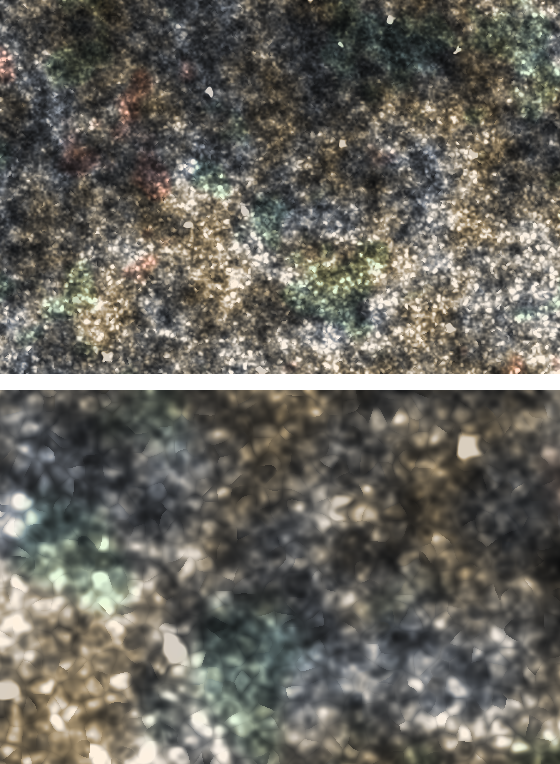
Top: the whole. Bottom: its middle third, enlarged.
Write a Shadertoy shader that draws this texture.

```glsl
// Weathered stone under dark lichen, with pale, gritty patches showing through.
// Noise layers and cell grains add up to one cover value of roughly unit
// deviation, which an exponential curve turns to tone; slow noise sets the hue.
#define PATCH_SCALE 3.4
#define CRUST_SCALE 27.0
#define GRAIN_SCALE 62.0
#define GRIT_SCALE 150.0
#define MEDIAN_TONE 0.300
#define CONTRAST 0.57
#define CHIP_SHARE 0.015
#define LIGHT_STEP vec2(0.002, 0.006)

const vec3 COOL_TINT = vec3(0.95, 1.00, 1.07);
const vec3 TAN_TINT  = vec3(1.13, 0.99, 0.76);
const vec3 PALE_TINT = vec3(1.03, 0.995, 0.955);
const vec3 RUST_TINT = vec3(1.20, 0.93, 0.88);
const vec3 MOSS_TINT = vec3(0.90, 1.05, 0.97);

// Integer hash: two values in 0..1 for each lattice cell
vec2 hash2(vec2 cell) {
    uvec2 v = uvec2(ivec2(cell) + 4096);
    v = v * 1664525u + 1013904223u;
    v.x += v.y * 1664525u;
    v.y += v.x * 1664525u;
    v ^= v >> 16u;
    v.x += v.y * 1664525u;
    v.y += v.x * 1664525u;
    v ^= v >> 16u;
    return vec2(v & 65535u) / 65535.0;
}

// Value noise, -1..1
float noise(vec2 p) {
    vec2 i = floor(p), f = fract(p);
    f = f * f * (3.0 - 2.0 * f);
    float low  = mix(hash2(i).x, hash2(i + vec2(1, 0)).x, f.x);
    float high = mix(hash2(i + vec2(0, 1)).x, hash2(i + vec2(1, 1)).x, f.x);
    return 2.0 * mix(low, high, f.y) - 1.0;
}

// Three turned octaves, scaled to about unit deviation
float fbm(vec2 p) {
    const mat2 turn = mat2(1.68, 1.26, -1.26, 1.68);
    float sum = 0.0, gain = 1.9;
    for (int i = 0; i < 3; i++) {
        sum += gain * noise(p);
        p = turn * p + 17.3;
        gain *= 0.6;
    }
    return sum;
}

// Nearest scattered point: distance, then two random values of its cell
vec3 grains(vec2 p) {
    vec2 base = floor(p);
    vec3 nearest = vec3(9.0, 0.0, 0.0);
    for (int y = -1; y <= 1; y++)
    for (int x = -1; x <= 1; x++) {
        vec2 cell = base + vec2(x, y);
        float d = length(cell + hash2(cell) - p);
        if (d < nearest.x) nearest = vec3(d, hash2(cell + 531.0));
    }
    return nearest;
}

void mainImage(out vec4 fragColor, in vec2 fragCoord) {
    vec2 uv = fragCoord / iResolution.xy;
    vec2 p = fragCoord / iResolution.y;

    // Broad cover: paler towards the bottom and the right
    vec2 slope = (uv - 0.5) / 0.29;
    float trend = 0.45 * slope.x - 0.8 * slope.y;
    float bare = 0.33 * trend + 0.55 * fbm(p * PATCH_SCALE + 5.0);

    // Lumpy crust and its relief, lit from above
    float crust = fbm(p * CRUST_SCALE + 40.0);
    float relief = crust - fbm((p + LIGHT_STEP) * CRUST_SCALE + 40.0);

    // Rounded grains, stronger on the bare patches
    vec2 warp = 0.004 * vec2(noise(p * 70.0), noise(p * 70.0 + 91.0));
    vec3 grain = grains((p + warp) * GRAIN_SCALE);
    float body = smoothstep(0.65, 0.2, grain.x);
    float grainTone = (grain.y - 0.5) / 0.29;
    float dome = (0.48 - grain.x) / 0.22;
    float grainCover = mix(0.65, 1.25, smoothstep(-0.8, 0.8, bare));
    float grit = noise(p * GRIT_SCALE + 13.0) / 0.43;

    float cover = bare + 0.48 * crust + 0.24 * relief + 0.22 * grit
                + grainCover * (0.42 * grainTone * body + 0.22 * dome);

    // Rare white chips
    vec3 chip = grains((p + 2.0 * warp) * 24.0 + 200.0);
    float chipMask = step(1.0 - CHIP_SHARE, chip.y)
                   * smoothstep(0.34, 0.2, chip.x + 0.05 * crust);
    cover = mix(cover, max(cover, 1.9), chipMask);

    // Tone, with a soft shoulder for the brightest grains
    float tone = min(MEDIAN_TONE * exp(CONTRAST * cover), 1.2);
    tone -= 0.12 * tone * tone * tone * tone;

    // Hue: cool dark lichen, tan mineral, pale highlights, faint stains
    float warmth = 0.42 + 0.24 * fbm(p * 7.0 + 70.0) + 0.15 * cover
                 + 0.22 * (grain.z - 0.5) * body;
    vec3 tint = mix(COOL_TINT, TAN_TINT, clamp(warmth, 0.0, 1.0));
    tint = mix(tint, PALE_TINT, 0.8 * smoothstep(0.55, 0.8, tone));
    float stain = fbm(p * 5.0 + 120.0);
    tint *= mix(vec3(1.0), RUST_TINT, 0.8 * smoothstep(1.2, 2.2, stain));
    tint *= mix(vec3(1.0), MOSS_TINT, 0.8 * smoothstep(-1.0, -2.0, stain));

    fragColor = vec4(clamp(tone * tint, 0.0, 1.0), 1.0);
}
```
